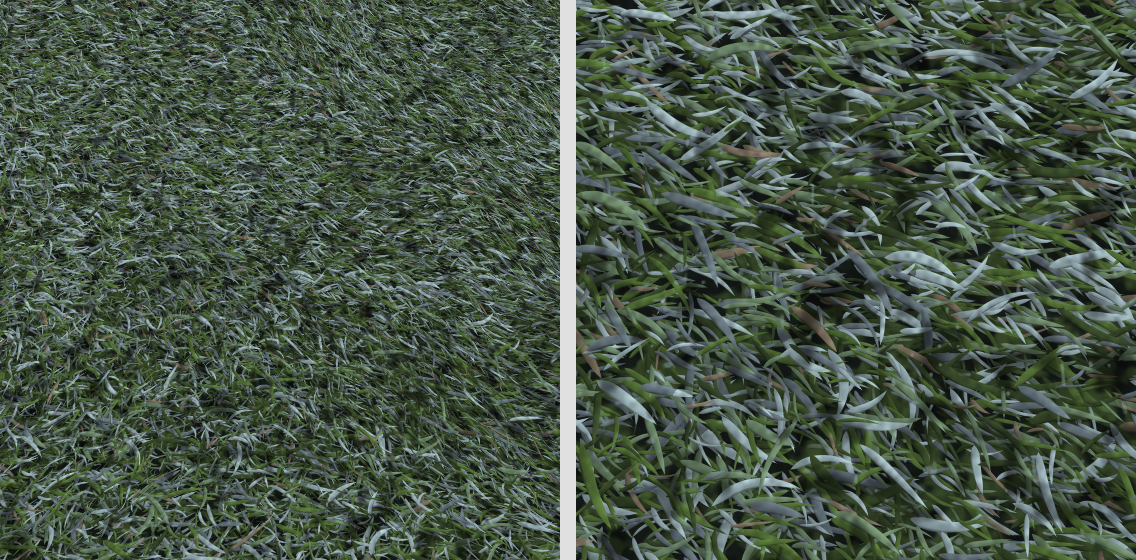
Left: the whole. Right: its middle third, enlarged.
Give the GLSL for this texture, as a Shadertoy shader.

```glsl
const vec3 SOIL = vec3(0.07, 0.09, 0.08);
const vec3 DEEP_GREEN = vec3(0.19, 0.25, 0.14);
const vec3 LEAF_GREEN = vec3(0.29, 0.39, 0.19);
const vec3 SAGE = vec3(0.37, 0.46, 0.36);
const vec3 BLUE_GREY = vec3(0.35, 0.40, 0.43);
const vec3 PALE_BLADE = vec3(0.53, 0.61, 0.63);
const vec3 DRY_STRAW = vec3(0.44, 0.40, 0.34);

const int LAYERS = 32;
const float RECESSION = 1.4;      // how much finer the grass gets at the top
const float SMALL_CELL = 0.042;   // blade spacing in canvas units
const float LARGE_CELL = 0.115;
const float LEAN = -0.36;         // prevailing direction, falling to the right
const float NEAR_SPREAD = 1.9;    // scatter of directions, in radians
const float FAR_SPREAD = 0.95;
const float GRAIN = 0.34;

float hash(vec2 p) {
    return fract(sin(dot(p, vec2(127.1, 311.7))) * 43758.5453);
}

vec4 hash4(vec2 p) {
    float s = sin(dot(p, vec2(127.1, 311.7)));
    return fract(s * vec4(43758.5, 22578.1, 19642.3, 31415.9));
}

float noise(vec2 p) {
    vec2 i = floor(p), f = fract(p);
    f = f * f * (3.0 - 2.0 * f);
    return mix(mix(hash(i), hash(i + vec2(1, 0)), f.x),
               mix(hash(i + vec2(0, 1)), hash(i + vec2(1, 1)), f.x), f.y);
}

// Picks a blade colour, from warm and dark to cool and pale
vec3 bladeColor(float tone) {
    if (tone < 0.13) return DEEP_GREEN;
    if (tone < 0.34) return LEAF_GREEN;
    if (tone < 0.62) return SAGE;
    if (tone < 0.79) return BLUE_GREY;
    return PALE_BLADE;
}

// Curved tapering blade; returns coverage, side (-1..1) and position along it
vec3 blade(vec2 d, float angle, float halfLength, float width, float bend, float blur) {
    float c = cos(angle), s = sin(angle);
    d = vec2(c * d.x + s * d.y, c * d.y - s * d.x);
    float along = d.x / halfLength;
    d.y -= bend * halfLength * (along * along - 0.35);
    float t = clamp(along, -1.0, 1.0);
    float w = width * (1.0 - along * along * along * along) * (0.85 - 0.35 * t);
    float cover = smoothstep(-blur, blur, w - abs(d.y));
    return vec3(cover, clamp(d.y / width, -1.0, 1.0), t);
}

void mainImage(out vec4 fragColor, in vec2 fragCoord) {
    vec2 uv = fragCoord / iResolution.xy;

    // Receding ground plane
    float zoom = 1.0 + RECESSION * uv.y;
    vec2 ground = vec2((uv.x - 0.5) * zoom, uv.y + 0.5 * RECESSION * uv.y * uv.y);
    float pixel = zoom / iResolution.y;

    // Broad variation of direction and colour
    float swirl = noise(ground * 4.0 + 7.0) - 0.5;
    float far = smoothstep(0.0, 0.75, uv.y + 0.5 * (uv.x - 0.5));
    float spread = mix(NEAR_SPREAD, FAR_SPREAD, far);
    float patchy = 0.6 * noise(ground * 3.0 + 21.0) + 0.4 * noise(ground * 9.0);
    float cool = 0.42 * (patchy - 0.5) + 0.06 * (uv.y - 0.5);

    // Shadowed undergrowth
    float under = noise(ground * 55.0) * 0.6 + noise(ground * 120.0) * 0.4;
    vec3 color = mix(SOIL, DEEP_GREEN, smoothstep(0.38, 0.68, under));

    // Overlapping blades, from the ground up
    for (int layer = 0; layer < LAYERS; layer++) {
        float level = float(layer) / float(LAYERS - 1);
        float size = hash(vec2(float(layer), 4.7));
        float cell = mix(SMALL_CELL, LARGE_CELL, size * size);
        vec2 q = ground / cell + float(layer) * vec2(13.7, 25.3);
        vec2 corner = floor(q - 0.5);
        float blur = 0.7 * pixel / cell;

        for (int n = 0; n < 4; n++) {
            vec2 id = corner + vec2(n % 2, n / 2);
            vec4 place = hash4(id + float(layer) * 3.17);
            vec4 look = hash4(id + float(layer) * 5.31 + 91.7);
            float angle = LEAN + swirl + (place.z + place.w - 1.0) * spread;
            float halfLength = mix(0.24, 0.45, look.x);
            float width = mix(0.032, 0.062, look.y);
            float bend = (look.z - 0.5) * 0.5;
            vec3 b = blade(q - id - place.xy, angle, halfLength, width, bend, blur);

            vec3 tint = bladeColor(clamp(look.w + cool, 0.0, 1.0));
            tint = mix(tint, DRY_STRAW, step(0.965, fract(look.x * 17.0)));
            float light = mix(0.78, 1.1, level) * (1.0 + 0.16 * b.y + 0.12 * b.z);
            // Thin shadow along the lower side lifts each blade off the rest
            light *= 1.0 - 0.35 * smoothstep(-0.45, -0.95, b.y);
            color = mix(color, tint * light, b.x);
        }
    }

    // Fine leaf texture, small shaded hollows and glints
    float grain = noise(ground * 170.0) - 0.5;
    color *= 1.0 + GRAIN * grain;
    float hollow = noise(ground * 42.0 + 3.0);
    color *= 1.0 - 0.45 * smoothstep(0.62, 0.9, hollow);
    float glint = smoothstep(0.86, 0.97, noise(ground * 110.0 + 50.0));
    color = mix(color, PALE_BLADE * 1.1, 0.45 * glint);

    fragColor = vec4(clamp(color, 0.0, 1.0), 1.0);
}
```
